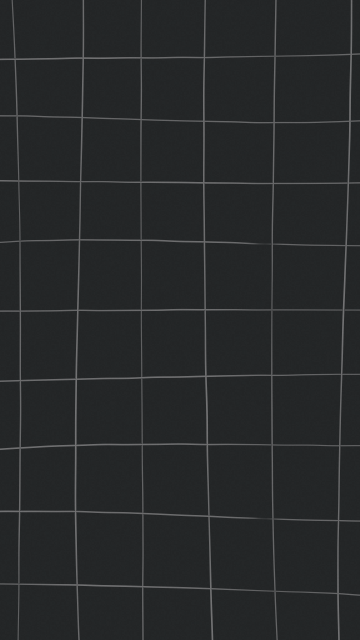
Reproduce this pattern procedurally as a Shadertoy shader.

```glsl
// Hand-drawn grid of thin, uneven grey lines on a charcoal ground.

const vec3 GROUND = vec3(0.140, 0.149, 0.153);
const vec3 CHALK = vec3(0.45, 0.45, 0.455);
const int COLUMNS = 6;
const int ROWS = 9;
// Line placement in canvas widths: start, step, growth of the step
const vec3 COLUMN_SPACING = vec3(0.0556, 0.1620, 0.0037);
const vec3 ROW_SPACING = vec3(0.1597, 0.1665, 0.0022);
const float THIN = 0.0022;
const float THICK = 0.0047;
const float TREMOR = 0.0016;      // small wobble of the hand
const float GRAIN = 0.008;
const float GRAIN_CELLS = 288.0;
const float WORN_X = 0.735;       // where some rows almost break off
const float WORN_SIZE = 0.03;

// Bend of each line in thousandths of the width: shift, tilt, bow, sway
const vec4 COLUMN_BEND[COLUMNS] = vec4[](
    vec4(1, 8, -14, -5), vec4(-6, -6, 10, -14), vec4(-1, 2, 2, 2),
    vec4(-5, 10, 10, 3), vec4(-8, 2, 13, -6), vec4(-4, -18, 5, -12));
const vec4 ROW_BEND[ROWS] = vec4[](
    vec4(0, -8, -2, 4), vec4(7, 7, -7, 8), vec4(6, 3, -2, 2),
    vec4(-9, 5, 8, 9), vec4(0, -2, 2, 0), vec4(0, -10, 2, 0),
    vec4(-4, -5, 9, 6), vec4(-2, 13, 3, 9), vec4(0, 15, 5, 0));

float hash(vec2 p) {
    vec3 q = fract(vec3(p.xyx) * 0.1031);
    q += dot(q, q.yzx + 33.33);
    return fract((q.x + q.y) * q.z);
}

// Smooth 1D noise, one independent track per seed
float noise(float x, float seed) {
    float cell = floor(x), f = fract(x);
    return mix(hash(vec2(cell, seed)), hash(vec2(cell + 1.0, seed)),
               f * f * (3.0 - 2.0 * f));
}

// Position across the canvas of line i; s runs from -1 to 1 along it
float linePosition(float i, vec3 spacing, vec4 bend, float s, float seed) {
    float base = spacing.x + i * (spacing.y + i * spacing.z);
    float curve = dot(bend, vec4(1.0, s, s * s, s - s * s * s));
    return base + 0.001 * curve + TREMOR * (noise(s * 7.0 + 20.0, seed) - 0.5);
}

// Coverage of a stroke whose width and strength follow its weight
float stroke(float d, float weight, float pixel) {
    float halfWidth = 0.5 * mix(THIN, THICK, weight);
    float coverage = clamp((halfWidth - abs(d)) / pixel + 0.5, 0.0, 1.0);
    return coverage * mix(0.6, 1.0, weight);
}

void mainImage(out vec4 fragColor, in vec2 fragCoord) {
    float pixel = 1.0 / iResolution.x;
    vec2 p = vec2(fragCoord.x, iResolution.y - fragCoord.y) * pixel;
    vec2 s = 2.0 * fragCoord / iResolution.xy - 1.0;
    s.y = -s.y;
    float ink = 0.0;

    // Columns: every other one is drawn more firmly
    for (int i = 0; i < COLUMNS; i++) {
        float fi = float(i), seed = fi + 11.0;
        float x = linePosition(fi, COLUMN_SPACING, COLUMN_BEND[i], s.y, seed);
        float weight = 0.35 + 0.3 * mod(fi, 2.0)
                     + 0.4 * noise(p.y * 3.5, seed + 40.0);
        ink = max(ink, stroke(p.x - x, clamp(weight, 0.0, 1.0), pixel));
    }

    // Rows: lighter to the right, some worn nearly through
    for (int i = 0; i < ROWS; i++) {
        float fi = float(i), seed = fi + 71.0;
        float y = linePosition(fi, ROW_SPACING, ROW_BEND[i], s.x, seed);
        float weight = 0.5 + 0.45 * noise(p.x * 4.0, seed + 40.0);
        weight *= 1.0 - 0.35 * smoothstep(0.55, 0.8, p.x);
        float worn = i % 4 == 3 ? 1.0 : 0.0;
        float gap = (p.x - WORN_X) / WORN_SIZE;
        float fade = 1.0 - 0.75 * worn * exp(-gap * gap);
        ink = max(ink, fade * stroke(p.y - y, weight, pixel));
    }

    // Faint grain over the ground
    float grain = GRAIN * (hash(floor(p * GRAIN_CELLS)) - 0.5);
    fragColor = vec4(mix(GROUND, CHALK, ink) + grain, 1.0);
}
```
